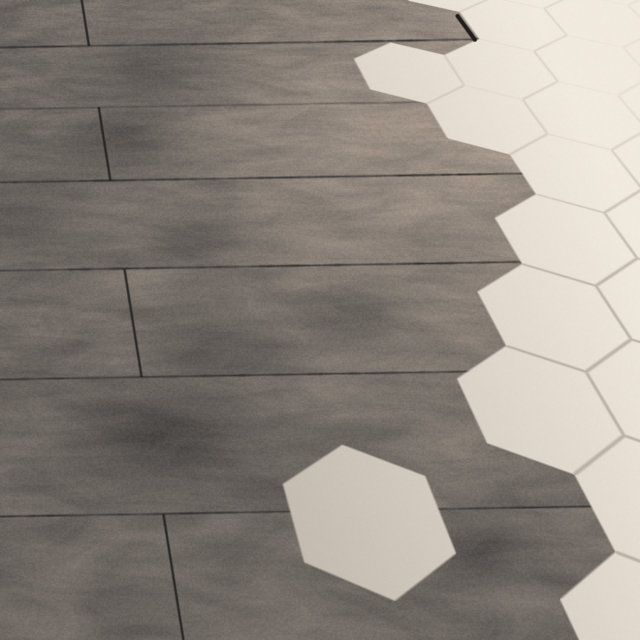
Write a Shadertoy shader that draws this texture.

```glsl
// A floor in perspective: weathered grey planks meet pale hexagonal tiles.
// Two projective maps turn the canvas into plank rows and a hex lattice;
// layered sines stain the wood and cellular noise gives it pores.

const float PLANK_TILT = 0.017;

vec2 hash2(vec2 p) {
    vec3 h = fract(p.xyx * vec3(0.1031, 0.1030, 0.0973));
    h += dot(h, h.yzx + 33.33);
    return fract((h.xx + h.yz) * h.zy);
}

// Distance to the nearest scattered point
float cellular(vec2 p) {
    vec2 cell = floor(p), f = fract(p);
    float nearest = 2.0;
    for (int j = -1; j <= 1; j++)
        for (int i = -1; i <= 1; i++) {
            vec2 o = vec2(i, j);
            nearest = min(nearest, length(o + hash2(cell + o) - f));
        }
    return nearest;
}

// Warped, rotated sine octaves, roughly -1 to 1
float layeredSines(vec2 p) {
    float sum = 0.0, amp = 0.5;
    for (int i = 0; i < 6; i++) {
        p += 0.65 * sin(p.yx * 1.3 + float(i) * 1.7);
        sum += amp * sin(p.x) * cos(p.y);
        p = mat2(1.45, 0.75, -0.75, 1.45) * p + 2.3;
        amp *= 0.64;
    }
    return sum;
}

float lineMask(float dist, float halfWidth, float blur) {
    return 1.0 - smoothstep(halfWidth - blur, halfWidth + blur, dist);
}

float segmentDist(vec2 p, vec2 a, vec2 b) {
    vec2 d = b - a;
    return length(p - a - d * clamp(dot(p - a, d) / dot(d, d), 0.0, 1.0));
}

// Broad dark stains: centre, radius, depth
float stains(vec2 p) {
    const vec4 spots[8] = vec4[8](
        vec4(0.25, 0.10, 0.06, 0.09), vec4(0.31, 0.375, 0.05, 0.12),
        vec4(0.25, 0.69, 0.08, 0.11), vec4(0.55, 0.49, 0.05, 0.11),
        vec4(0.74, 0.86, 0.05, 0.11), vec4(0.20, 0.22, 0.05, 0.08),
        vec4(0.32, 0.53, 0.06, 0.07), vec4(0.04, 0.33, 0.08, 0.05));
    float shade = 0.0;
    for (int i = 0; i < 8; i++) {
        vec2 d = (p - spots[i].xy) * vec2(0.65, 1.15) / spots[i].z;
        shade += spots[i].w * exp(-dot(d, d));
    }
    return shade;
}

vec3 wood(vec2 p, float px) {
    float y = p.y + PLANK_TILT * p.x;
    float depth = 0.0829 + 0.0789 * y;
    float k = (y - 0.0742) / depth;
    float row = floor(k), seamId = floor(k + 0.5);
    vec2 grain = vec2((p.x - 0.159 * p.y) * 0.13 / depth, k) + row * vec2(3.7, 0.6);

    // Light, stains, mottling, streaks, pores and speckle
    vec2 g = (p - vec2(0.74, 0.18)) * vec2(2.3, 2.5);
    float v = 0.42 + 0.19 * exp(-dot(g, g));
    float mottle = layeredSines(grain * vec2(19.0, 7.5) + 1.4);
    v -= stains(p) * (1.0 + 0.9 * mottle);
    v += 0.045 * layeredSines(grain * vec2(6.0, 3.2)) + 0.05 * mottle;
    v += 0.03 * layeredSines(grain * vec2(15.0, 28.0) + 5.0);
    v += 0.025 * (0.5 - cellular(p * vec2(130.0, 210.0)));
    v += 0.03 * (hash2(floor(p * 380.0)).x - 0.5);

    // Seams between rows and butt joints in every other row
    float seamDist = abs(k - seamId) * depth * depth / 0.0888;
    float ragged = 0.0006 * layeredSines(vec2(p.x * 110.0, seamId * 4.0));
    float seam = lineMask(seamDist, 0.0015 + ragged, 0.0015 + 0.3 * px);
    float worn = 0.8 + 0.3 * layeredSines(vec2(p.x * 24.0, seamId * 5.0));
    worn *= abs(seamId - 1.0) < 0.5 ? 0.5 : 1.0;
    float joint = lineMask(abs(p.x - 0.1276 - 0.159 * p.y), 0.0019, 0.0013 + 0.3 * px);
    v = mix(v, 0.2, seam * clamp(worn, 0.0, 1.0));
    v = mix(v, 0.13, joint * 0.9 * mod(row, 2.0));
    return v * vec3(1.0, 1.0 - 0.13 * v, 1.0 - 0.25 * v);
}

// Lattice cells covered by tiles: a ragged border plus one loose tile
float isTile(vec2 c) {
    float border = 2.0 * step(0.5, c.y) + step(3.5, c.y);
    border += step(abs(c.y + 1.0), 0.5);
    float loose = step(length(c - vec2(1.0, 5.0)), 0.5);
    return max(step(border - 0.5, c.x), loose);
}

vec2 hexCell(vec2 a) {
    vec3 cube = vec3(a, -a.x - a.y);
    vec3 r = floor(cube + 0.5), e = abs(r - cube);
    if (e.x > e.y && e.x > e.z) r.x = -r.y - r.z;
    else if (e.y > e.z) r.y = -r.x - r.z;
    return r.xy;
}

void mainImage(out vec4 fragColor, in vec2 fragCoord) {
    vec2 p = fragCoord / iResolution.xy;
    p.y = 1.0 - p.y;
    float px = 1.0 / iResolution.y;

    // Hex lattice in perspective; the loose tile sits slightly aside
    float w = 1.0 + 0.0154 * p.x + 0.9516 * p.y;
    vec2 a = vec2(7.88 * p.x + 3.122 * p.y - 5.374,
                  -7.237 * p.x + 12.096 * p.y + 3.257) / w;
    a.x += 0.062 * step(p.x, 0.73) * step(0.685, p.y);
    vec2 cell = hexCell(a), f = a - cell;

    // Nearest edge and the cell across it
    vec3 side = vec3(f.y + 0.5 * f.x, f.x + 0.5 * f.y, 0.5 * (f.x - f.y));
    vec3 m = abs(side), s = sign(side);
    vec2 stepTo = vec2(0.0, s.x);
    if (m.y > m.x && m.y > m.z) stepTo = vec2(s.y, 0.0);
    else if (m.z > m.x) stepTo = vec2(s.z, -s.z);
    float edge = 0.5 - max(m.x, max(m.y, m.z));
    float blur = (0.0012 + 0.4 * px) / (0.085 * w);

    // Coverage blends evenly across borders between tile and wood
    float here = isTile(cell), neighbour = isTile(cell + stepTo);
    float cover = mix(neighbour, here, smoothstep(-blur, blur, edge));

    // Tiles brighten towards the upper right; grout fades with distance
    float light = clamp(0.5 + 1.1 * (p.x - 0.6) - 0.5 * (p.y - 0.5), 0.0, 1.0);
    vec3 tile = mix(vec3(0.73, 0.695, 0.65), vec3(0.945, 0.915, 0.87), light);
    tile += 0.008 * (hash2(floor(p * 380.0)).y - 0.5);
    float flatEdge = abs(stepTo.x) < 0.5 ? 0.35 : 1.0;
    float fade = mix(0.35 * flatEdge, 0.8, smoothstep(0.15, 0.5, p.y));
    fade *= 1.0 - 0.6 * smoothstep(0.8, 1.0, p.x) * smoothstep(0.3, 0.1, p.y);
    float grout = here * neighbour * fade * lineMask(edge, 0.013, blur);
    tile = mix(tile, vec3(0.69, 0.65, 0.6), grout);

    vec3 color = mix(wood(p, px), tile, cover);
    float trim = segmentDist(p, vec2(0.715, 0.025), vec2(0.742, 0.062));
    color = mix(color, vec3(0.13, 0.12, 0.11), lineMask(trim, 0.0032, 0.001 + 0.3 * px));
    fragColor = vec4(color, 1.0);
}
```
